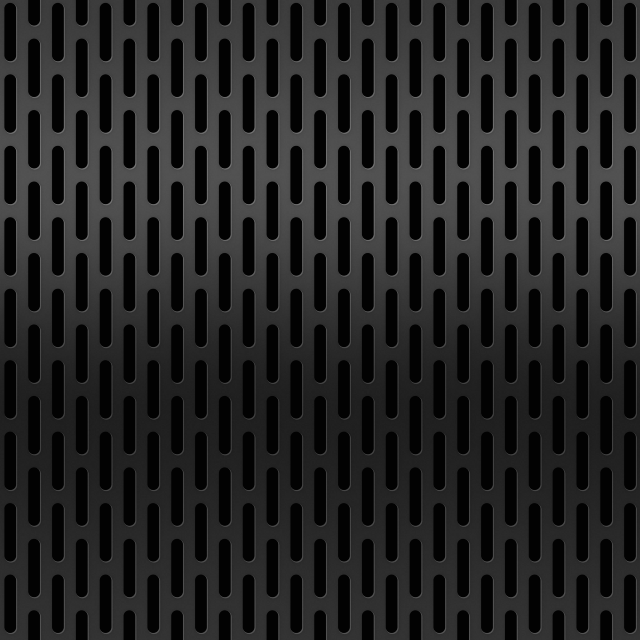
This texture is drawn by a WebGL 1 fragment shader. Its source:

```glsl
precision highp float;
uniform vec2 u_resolution;

#define GRID vec2(26.85, 8.956)
#define FIRST_SLOT vec2(0.0160, 0.9499)
#define SLOT_HALF vec2(0.0092, 0.0456)
#define RIM_SHIFT vec2(0.0011, -0.0012)
#define RIM_GROW 0.0006
#define RIM_LIGHT 0.125
#define GRAIN 0.008
#define WAVE 0.008
#define HOLE_COLOR vec3(0.008)

float hash(vec2 p) {
  vec3 q = fract(vec3(p.xyx) * 0.1031);
  q += dot(q, q.yzx + 33.33);
  return fract((q.x + q.y) * q.z);
}

// Signed distance to an upright capsule
float slotDistance(vec2 p, vec2 halfSize) {
  p.y -= clamp(p.y, halfSize.x - halfSize.y, halfSize.y - halfSize.x);
  return length(p) - halfSize.x;
}

float coverage(float d, float pixel) {
  return 1.0 - smoothstep(-0.6 * pixel, 0.6 * pixel, d);
}

// Broad sheen: lit upper band, dark lower band
float plateShade(vec2 uv) {
  float y = uv.y + WAVE * cos(6.2832 * (uv.x * 2.45 - 0.33));
  float shade = mix(0.205, 0.125, smoothstep(-0.05, 0.36, y));
  shade = mix(shade, 0.32, smoothstep(0.36, 0.73, y));
  return mix(shade, 0.235, smoothstep(0.73, 1.02, y));
}

void main() {
  float pixel = 1.0 / min(u_resolution.x, u_resolution.y);
  vec2 uv = gl_FragCoord.xy * pixel;

  // Staggered grid: odd columns sit half a row lower
  vec2 cell = (uv - FIRST_SLOT) * GRID + 0.5;
  cell.y += 0.5 * mod(floor(cell.x), 2.0);
  vec2 p = (fract(cell) - 0.5) / GRID;

  float hole = slotDistance(p, SLOT_HALF);
  float rim = slotDistance(p - RIM_SHIFT, SLOT_HALF + RIM_GROW);

  // Plate with faint grain and a soft shadow around each slot
  float shade = plateShade(uv);
  shade += GRAIN * (hash(floor(uv * 512.0)) - 0.5);
  float plate = shade * (1.0 - 0.12 * exp(-max(rim, 0.0) * 450.0));

  // Lit lower right rim, then the dark opening
  vec3 color = vec3(mix(plate, shade + RIM_LIGHT, coverage(rim, pixel)));
  color = mix(color, HOLE_COLOR, coverage(hole, pixel));
  gl_FragColor = vec4(color, 1.0);
}
```
